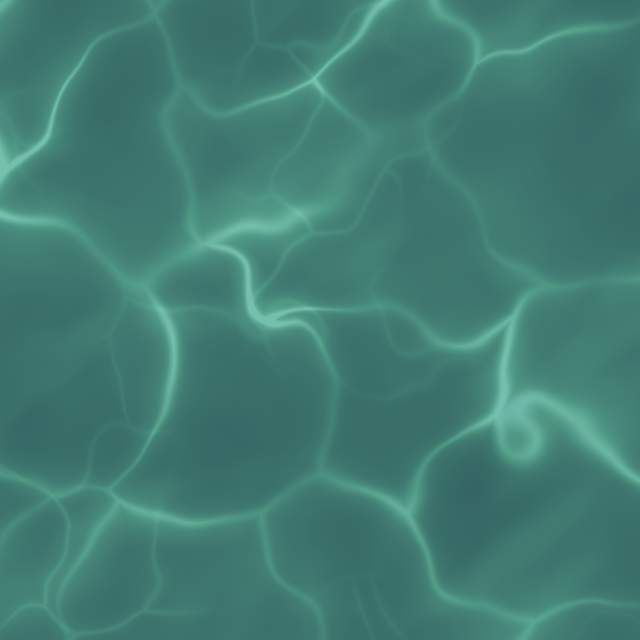
Reproduce this texture procedurally as a Shadertoy shader.

```glsl
// Sunlit caustics on the floor of green water: a warped cellular web gives
// the bright folds of light, each with a crisp core and an uneven soft glow.
// Gradient noise bends and fades the folds, and clouds the deep water between.

const vec3 DEEP_WATER = vec3(0.20, 0.385, 0.38);
const vec3 LIT_WATER  = vec3(0.32, 0.61, 0.53);
const vec3 PALE_LIGHT = vec3(0.44, 0.73, 0.665);
const float LIT_LEVEL = 0.65;

vec2 hash2(vec2 p) {
    vec3 h = fract(vec3(p.xyx) * vec3(0.1031, 0.1030, 0.0973));
    h += dot(h, h.yzx + 33.33);
    return fract((h.xx + h.yz) * h.zy);
}

// Gradient noise, roughly -0.7 to 0.7
float corner(vec2 cell, vec2 offset) {
    float angle = 6.2832 * hash2(cell + 57.0).x;
    return dot(vec2(cos(angle), sin(angle)), offset);
}

float gradientNoise(vec2 p) {
    vec2 i = floor(p), f = fract(p), e = vec2(1.0, 0.0);
    vec2 u = f * f * f * (f * (f * 6.0 - 15.0) + 10.0);
    return mix(mix(corner(i, f), corner(i + e.xy, f - e.xy), u.x),
               mix(corner(i + e.yx, f - e.yx), corner(i + e.xx, f - e.xx), u.x), u.y);
}

float fbm(vec2 p, int octaves) {
    float sum = 0.0, gain = 1.0;
    for (int i = 0; i < octaves; i++) {
        sum += gain * gradientNoise(p);
        p = mat2(1.6, 1.2, -1.2, 1.6) * p + 11.3;
        gain *= 0.45;
    }
    return sum;
}

vec2 warp(vec2 p, float frequency, float amount) {
    vec2 q = p * frequency;
    return p + amount * vec2(fbm(q, 3), fbm(q + 31.7, 3));
}

vec2 toSeed(vec2 cell, vec2 p) {
    return cell + 0.07 + 0.86 * hash2(cell) - p;
}

// Returns distance to the nearest cell wall, distance to a meeting of
// three cells, and a random value for the cell
vec3 cellWeb(vec2 p) {
    vec2 home = floor(p), nearest = vec2(0.0), nearestCell = home;
    vec3 d = vec3(9.0);
    for (int y = -2; y <= 2; y++)
    for (int x = -2; x <= 2; x++) {
        vec2 cell = home + vec2(x, y);
        vec2 seed = toSeed(cell, p);
        float r = length(seed);
        if (r < d.x) {
            d = vec3(r, d.xy);
            nearest = seed;
            nearestCell = cell;
        } else if (r < d.y) d = vec3(d.x, r, d.y);
        else d.z = min(d.z, r);
    }
    float wall = 9.0;
    for (int y = -2; y <= 2; y++)
    for (int x = -2; x <= 2; x++) {
        vec2 seed = toSeed(home + vec2(x, y), p);
        vec2 across = seed - nearest;
        if (dot(across, across) > 0.0001)
            wall = min(wall, dot(0.5 * (seed + nearest), normalize(across)));
    }
    return vec3(wall, d.z - d.x, hash2(nearestCell + 91.0).y);
}

// Broad folds of light: soft glow, sharp core, flare where folds cross
float lightFolds(vec2 p, float strength, float coreWidth) {
    vec3 web = cellWeb(p);
    float glow = exp(-web.x / mix(0.07, 0.17, web.z));
    float core = exp(-pow(web.x / coreWidth, 2.0));
    float flare = exp(-web.y / 0.17);
    return strength * (0.42 * glow + 0.34 * core) + 0.22 * flare * (0.4 + 0.6 * strength);
}

// Fine secondary threads, seen only in patches
float lightThreads(vec2 p, float strength) {
    float wall = cellWeb(p).x;
    return strength * (0.6 * exp(-wall / 0.09) + 0.4 * exp(-pow(wall / 0.03, 2.0)));
}

// Blurred streaks lying along a rising diagonal
float streaks(vec2 p) {
    vec2 q = mat2(0.8, -0.6, 0.6, 0.8) * p;
    return smoothstep(0.08, 0.65, fbm(q * vec2(3.0, 7.5) + 4.2, 2));
}

vec3 waterColor(float light) {
    vec3 body = mix(DEEP_WATER, LIT_WATER, light / LIT_LEVEL);
    vec3 crest = mix(LIT_WATER, PALE_LIGHT, (light - LIT_LEVEL) / (1.0 - LIT_LEVEL));
    return light < LIT_LEVEL ? body : crest;
}

void mainImage(out vec4 fragColor, in vec2 fragCoord) {
    vec2 p = fragCoord / min(iResolution.x, iResolution.y);

    float fade = smoothstep(-0.35, 0.35, gradientNoise(p * 3.1 + 7.4));
    float thickness = smoothstep(-0.4, 0.4, gradientNoise(p * 4.3 + 19.6));
    float patches = smoothstep(-0.05, 0.45, gradientNoise(p * 2.7 + 43.1));

    float light = 0.13 + 0.17 * fbm(p * 3.0 + 2.6, 4);
    light += lightFolds(warp(p * 3.2 + 5.3, 0.85, 0.55), mix(0.2, 1.12, fade), mix(0.02, 0.05, thickness));
    light += 0.27 * lightThreads(warp(p * 4.9 + 23.8, 0.7, 0.75), patches);
    light += 0.15 * streaks(p);

    fragColor = vec4(waterColor(clamp(light, -0.06, 1.05)), 1.0);
}
```
